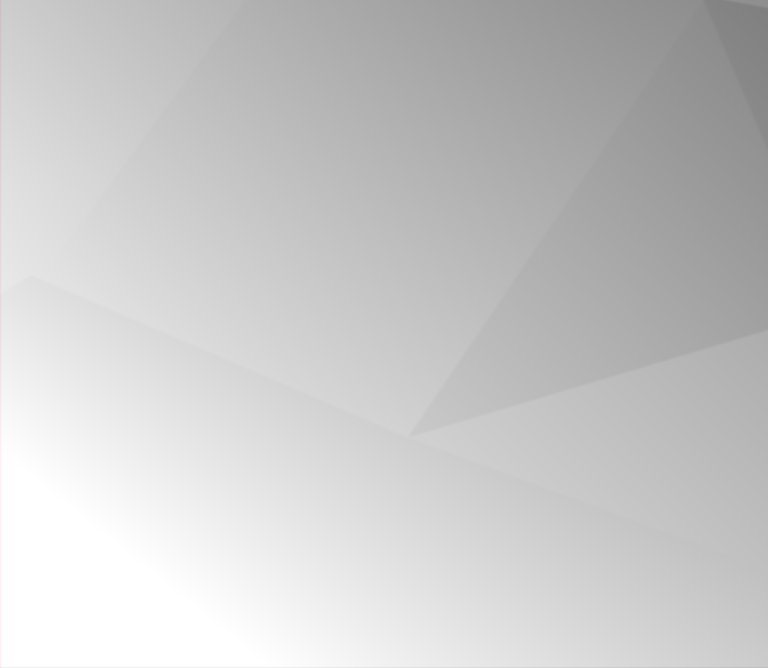
Give the GLSL for this background, as a WebGL 1 fragment shader.

```glsl
precision mediump float;
uniform vec2 u_resolution;

#define APEX vec2(0.916, 1.0)
#define TIP vec2(0.531, 0.345)
#define EAST vec2(1.0, 0.506)
#define RIDGE_WEST vec2(0.04, 0.588)
#define RIDGE_EAST vec2(1.0, 0.147)
#define EDGE_SOFTNESS 0.003
#define VEIL_LIGHT 0.012
#define SHARD_SHADE 0.025
#define SLIVER_LIGHT 0.06
#define RIM_WIDTH 0.003
#define RIM_PINK vec3(1.0, 0.93, 0.945)

// Soft half-plane: 1 to the left of the line from a to b
float leftOf(vec2 p, vec2 a, vec2 b) {
  vec2 along = normalize(b - a);
  float dist = along.x * (p.y - a.y) - along.y * (p.x - a.x);
  return smoothstep(-EDGE_SOFTNESS, EDGE_SOFTNESS, dist);
}

void main() {
  vec2 p = gl_FragCoord.xy / u_resolution;
  float x = p.x;
  float depth = 1.0 - p.y;

  // Tone of each facet
  float upper = 0.79 - 0.33 * x + 0.08 * x * x + 0.285 * depth;
  float wedge = 0.79 - 0.268 * x + 0.22 * depth;
  float middle = 0.808 - 0.235 * x + 0.21 * depth;
  float lower = 0.715 - 0.335 * x + 0.08 * x * x + (0.42 - 0.08 * x) * depth;

  // Faint veil on the upper left
  float veil = leftOf(p, vec2(0.085, 0.633), vec2(0.319, 1.0));
  upper += VEIL_LIGHT * veil * smoothstep(0.55, 0.75, p.y);

  // Dark shard and pale sliver in the upper right corner
  wedge -= SHARD_SHADE * leftOf(p, APEX, vec2(1.0, 0.775));
  wedge += SLIVER_LIGHT * leftOf(p, vec2(1.0, 0.988), vec2(0.944, 1.0))
         * step(0.9, x) * step(0.95, p.y) * 0.0
         + SLIVER_LIGHT * (1.0 - leftOf(p, vec2(1.0, 0.988), vec2(0.944, 1.0)));

  // Stack the facets
  float rightSide = leftOf(p, APEX, TIP);
  float belowRidge = max(leftOf(p, TIP, RIDGE_WEST), leftOf(p, RIDGE_EAST, TIP));
  belowRidge *= leftOf(p, RIDGE_WEST, vec2(0.0, 0.56));
  float right = mix(middle, wedge, leftOf(p, TIP, EAST));
  float tone = mix(upper, right, rightSide);
  tone = mix(tone, lower, belowRidge);
  vec3 color = vec3(clamp(tone, 0.0, 1.0));

  // Thin rims along the left and bottom borders
  color *= mix(RIM_PINK, vec3(1.0), smoothstep(0.0, RIM_WIDTH, x));
  color *= mix(0.94, 1.0, smoothstep(0.0, RIM_WIDTH, p.y));
  gl_FragColor = vec4(color, 1.0);
}
```
